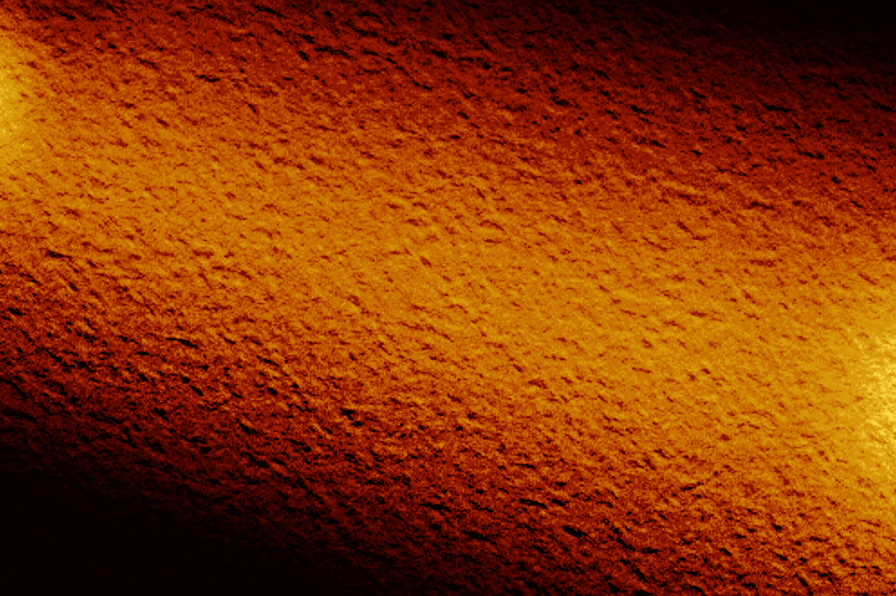
A WebGL 1 fragment shader for this texture:

```glsl
precision highp float;
// Hammered amber foil: a diagonal band of warm light over crinkled metal.
uniform vec2 u_resolution;

float hash(vec2 p) {
  return fract(sin(dot(p, vec2(12.9898, 78.233))) * 43758.5453);
}

float noise(vec2 p) {
  vec2 i = floor(p), f = fract(p);
  f = f * f * (3.0 - 2.0 * f);
  return mix(mix(hash(i), hash(i + vec2(1.0, 0.0)), f.x),
             mix(hash(i + vec2(0.0, 1.0)), hash(i + 1.0), f.x), f.y);
}

// Crinkled surface: small dents, turned slightly clockwise, with finer wrinkles.
float foilHeight(vec2 p) {
  p += 0.008 * vec2(noise(p * 31.0), noise(p * 29.0 + 40.0));
  vec2 q = mat2(0.97, 0.24, -0.24, 0.97) * p * vec2(50.0, 66.0);
  float height = 0.0, weight = 0.55;
  for (int i = 0; i < 3; i++) {
    height += weight * noise(q);
    q = mat2(0.80, 0.60, -0.60, 0.80) * q * 1.9 + 13.7;
    weight *= 0.5;
  }
  return height;
}

float glow(vec2 uv, vec2 center, vec2 radius) {
  vec2 d = (uv - center) / radius;
  return exp(-dot(d, d));
}

// Broad reflected light, before the relief is added.
float reflection(vec2 uv) {
  float lower = smoothstep(-0.37, 0.29, uv.y - 0.52 + 0.52 * uv.x);
  float upper = 1.0 - smoothstep(-0.34, 0.33, uv.y - 1.01 + 0.33 * uv.x);
  float tone = 0.73 * lower * upper;
  tone += 0.45 * glow(uv, vec2(-0.01, 0.85), vec2(0.045, 0.13));
  tone += 0.44 * glow(uv, vec2(1.02, 0.33), vec2(0.085, 0.20));
  tone += 0.06 * glow(uv, vec2(0.75, 0.40), vec2(0.24, 0.16));
  tone -= 0.14 * glow(uv, vec2(0.06, 0.99), vec2(0.08, 0.07));
  return tone;
}

// Black through red and amber to pale gold.
vec3 foilColor(float t) {
  vec3 c = mix(vec3(0.03, 0.0, 0.0), vec3(0.32, 0.02, 0.0), smoothstep(0.0, 0.22, t));
  c = mix(c, vec3(0.58, 0.09, 0.0), smoothstep(0.18, 0.38, t));
  c = mix(c, vec3(0.73, 0.29, 0.0), smoothstep(0.38, 0.58, t));
  c = mix(c, vec3(0.79, 0.45, 0.01), smoothstep(0.56, 0.74, t));
  c = mix(c, vec3(0.84, 0.58, 0.03), smoothstep(0.74, 0.92, t));
  return mix(c, vec3(1.0, 0.88, 0.28), smoothstep(0.92, 1.35, t));
}

void main() {
  vec2 uv = gl_FragCoord.xy / u_resolution;
  vec2 p = gl_FragCoord.xy / u_resolution.y;

  // Surface slope from height differences.
  float h = foilHeight(p);
  vec2 slope = vec2(foilHeight(p + vec2(0.004, 0.0)) - h,
                    foilHeight(p + vec2(0.0, 0.004)) - h);

  // Raking light; facets are steepest in contrast below the band.
  float tone = reflection(uv);
  float below = smoothstep(0.15, -0.25, uv.y - 0.62 + 0.45 * uv.x);
  float strength = smoothstep(-0.1, 0.4, tone) * mix(0.62, 1.0, below);
  float relief = dot(slope, vec2(-0.45, -0.9));
  tone += strength * relief * 1.2;

  // Shadowed creases.
  float crease = smoothstep(0.05, 0.22, -relief);
  tone -= crease * strength * 0.24;

  // Fine metallic grain and scattered sparks.
  float grain = noise(p * 330.0) - 0.5;
  tone += strength * grain * 0.32;
  float spark = smoothstep(0.90, 1.0, noise(p * 230.0 + 71.0));
  tone += spark * strength * 0.25;

  gl_FragColor = vec4(foilColor(tone), 1.0);
}
```
